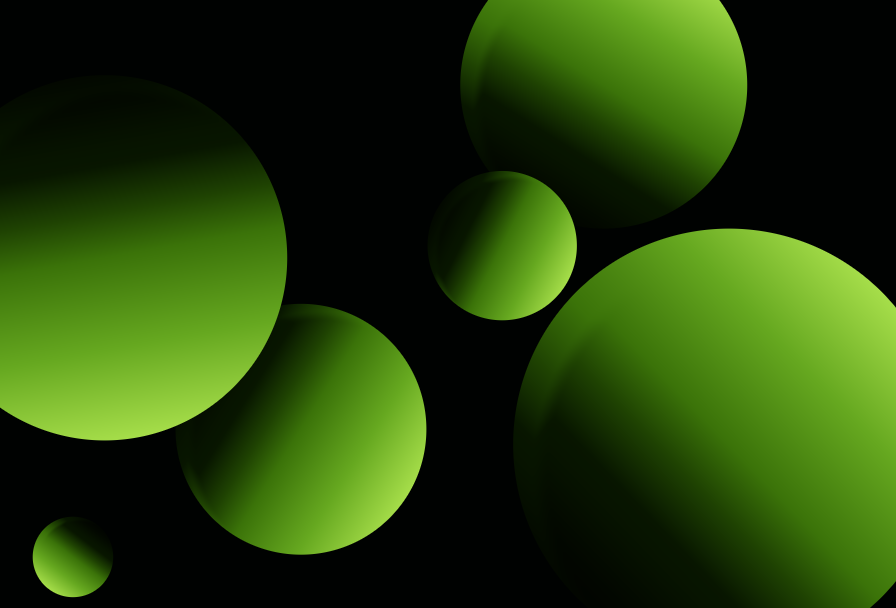
A Shadertoy shader for this background:

```glsl
const int BALL_COUNT = 6;
const vec3 BACKDROP = vec3(0.0, 0.008, 0.003);

// Centre and radius in canvas heights, listed back to front
const vec3 BALLS[BALL_COUNT] = vec3[](
    vec3(0.993, 0.860, 0.2360),
    vec3(0.826, 0.596, 0.1228),
    vec3(1.199, 0.269, 0.3550),
    vec3(0.495, 0.294, 0.2063),
    vec3(0.172, 0.576, 0.3004),
    vec3(0.120, 0.084, 0.0662));

// Direction of the lit side, in degrees
const float LIGHT_ANGLES[BALL_COUNT] = float[](
    58.0, -27.0, 44.0, -32.0, -80.0, -127.0);

// Black to lime ramp, for t from -1 (shade) to 1 (light)
vec3 greenRamp(float t) {
    vec3 c = mix(vec3(0.005, 0.018, 0.0), vec3(0.03, 0.085, 0.0), smoothstep(-1.0, -0.48, t));
    c = mix(c, vec3(0.12, 0.26, 0.008), clamp((t + 0.5) / 0.26, 0.0, 1.0));
    c = mix(c, vec3(0.23, 0.45, 0.035), clamp((t + 0.24) / 0.24, 0.0, 1.0));
    c = mix(c, vec3(0.40, 0.66, 0.125), clamp(t / 0.5, 0.0, 1.0));
    return mix(c, vec3(0.65, 0.87, 0.29), clamp((t - 0.5) / 0.5, 0.0, 1.0));
}

// Faint crescent left outside a disc shifted to the lower right
float crescent(vec2 q, vec2 shift) {
    return smoothstep(-0.02, 0.07, length(q - shift) - 1.0);
}

// Shade a unit disc along its light direction
vec3 shadeBall(vec2 q, float angle) {
    float t = dot(q, vec2(cos(angle), sin(angle)));
    float shade = 1.0 - smoothstep(-0.5, 0.3, t);
    return greenRamp(t + 0.14 * shade * crescent(q, vec2(0.15, -0.12)));
}

// Antialiased coverage of a disc
float discMask(vec2 p, vec3 ball, float pixel) {
    return clamp(0.5 - (length(p - ball.xy) - ball.z) / pixel, 0.0, 1.0);
}

void mainImage(out vec4 fragColor, in vec2 fragCoord) {
    float pixel = 1.0 / iResolution.y;
    vec2 p = fragCoord * pixel;
    vec3 color = BACKDROP;

    // Layer the balls
    for (int i = 0; i < BALL_COUNT; i++) {
        vec3 ball = BALLS[i];
        vec3 surface = shadeBall((p - ball.xy) / ball.z, radians(LIGHT_ANGLES[i]));
        color = mix(color, surface, discMask(p, ball, pixel));
    }
    fragColor = vec4(color, 1.0);
}
```
